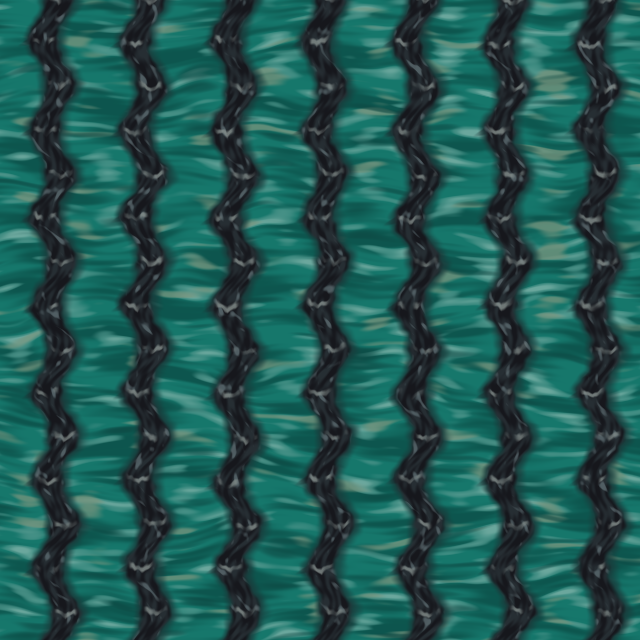
Give the GLSL for this texture, as a Shadertoy shader.

```glsl
const float TAU = 6.2831853;

vec2 gradientAt(vec2 cell) {
    vec3 h = fract(cell.xyx * vec3(0.1031, 0.1030, 0.0973));
    h += dot(h, h.yzx + 33.33);
    float angle = TAU * fract((h.x + h.y) * h.z);
    return vec2(cos(angle), sin(angle));
}

// Gradient noise, roughly -0.7 to 0.7
float noise(vec2 p) {
    vec2 i = floor(p), f = p - i;
    vec2 w = f * f * f * (f * (f * 6.0 - 15.0) + 10.0);
    vec2 e = vec2(0.0, 1.0);
    float low = mix(dot(gradientAt(i), f), dot(gradientAt(i + e.yx), f - e.yx), w.x);
    float high = mix(dot(gradientAt(i + e), f - e), dot(gradientAt(i + 1.0), f - 1.0), w.x);
    return mix(low, high, w.y);
}

// Flat glossy tapes running across the gap between two strands
vec3 tapeColor(vec2 p, float column) {
    float gap = floor(column), across = column - gap - 0.5;
    vec2 seed = vec2(gap * 17.0, gap * 31.0) + 50.0;

    // Tapes bow and fan out where the stitches gather them
    p.y += 0.08 * across * across * noise(vec2(gap * 5.3, p.y * 11.0) + 20.0);
    p.y += 0.06 * across * noise(vec2(gap * 3.7, p.y * 9.0) + 70.0);
    p.y += 0.012 * noise(p * vec2(11.0, 9.0) + seed);

    float broad = noise(p * vec2(7.0, 28.0) + seed);
    float fine = noise(p * vec2(10.0, 105.0) + seed.yx);
    float glint = noise(p * vec2(15.0, 50.0) + seed + 9.0);
    vec3 color = mix(vec3(0.05, 0.335, 0.305), vec3(0.085, 0.465, 0.42),
                     smoothstep(-0.4, 0.2, broad + 0.5 * fine));

    // Soft sheen, streaked along the tape
    float sheen = glint + 0.45 * fine + 0.2 * broad;
    color = mix(color, vec3(0.30, 0.58, 0.54), 0.8 * smoothstep(0.08, 0.36, sheen));
    color = mix(color, vec3(0.46, 0.68, 0.64), 0.8 * smoothstep(0.32, 0.62, sheen));

    // Occasional pale, faded tapes
    float faded = noise(p * vec2(11.0, 36.0) + seed.yx + 40.0);
    color = mix(color, vec3(0.47, 0.58, 0.49), 0.75 * smoothstep(0.24, 0.5, faded + 0.3 * fine));

    // Thin dark creases
    float crease = noise(p * vec2(8.0, 55.0) + seed + 23.0);
    return mix(color, vec3(0.05, 0.28, 0.26), 0.6 * smoothstep(0.22, 0.5, crease));
}

// Dark yarn, d is the distance from its axis, knot the offset from a stitch
vec3 yarnColor(float d, float along, float knot, float id) {
    vec2 seed = vec2(id * 13.0, id * 29.0) + 80.0;
    float filament = noise(vec2(d * 115.0 + along * 25.0, along * 42.0) + seed);
    float sheen = noise(vec2(d * 90.0 - along * 30.0, along * 52.0) + seed.yx);
    vec3 color = mix(vec3(0.085, 0.09, 0.11), vec3(0.15, 0.18, 0.20),
                     smoothstep(-0.35, 0.4, filament));
    color = mix(color, vec3(0.37, 0.43, 0.45), 0.75 * smoothstep(0.18, 0.55, sheen + 0.3 * filament));

    // Pale V-shaped loop at each stitch, unevenly lit
    float loopLine = abs(knot + 0.45 * abs(d) - 0.004 + 0.006 * filament);
    float lit = smoothstep(-0.4, 0.3, noise(vec2(d * 60.0, along * 22.0) + seed + 7.0));
    float stitch = (1.0 - smoothstep(0.001, 0.006, loopLine)) * (1.0 - smoothstep(0.012, 0.021, abs(d)));
    return mix(color, vec3(0.52, 0.56, 0.55), 0.8 * stitch * lit);
}

void mainImage(out vec4 fragColor, in vec2 fragCoord) {
    vec2 p = fragCoord / iResolution.xy;
    p.y = 1.0 - p.y;
    float soft = 1.0 / iResolution.y;

    // Seven zigzag strands, each with a slightly uneven rhythm
    float column = (p.x - 0.080 - 0.010 * p.y) / 0.142;
    float id = round(column);
    float phase = (p.y - 0.066) / 0.137 + 0.08 * noise(vec2(id * 7.3 + 30.0, p.y * 5.0));
    float swing = cos(TAU * phase);
    float zigzag = -0.0125 * swing * (1.15 - 0.15 * swing * swing);
    float d = (column - id) * 0.142 - zigzag
            + 0.005 * noise(vec2(id * 4.1 + 60.0, p.y * 13.0));
    float knot = (phase - round(phase * 2.0) * 0.5) * 0.137;
    float leftKnot = (phase - round(phase)) * 0.137;

    // Frayed outline, a little wider at the stitches
    float halfWidth = 0.0203 + 0.0025 * cos(2.0 * TAU * phase)
                    + 0.006 * noise(vec2(p.x * 45.0, p.y * 65.0) + 15.0);
    float edge = abs(d) - halfWidth;

    vec3 color = tapeColor(p, column);

    // Shadow around the yarn, deeper on its right side
    float reach = d > 0.0 ? 0.020 : 0.014;
    float shadow = 1.0 - smoothstep(-0.001, reach, edge);
    color = mix(color, vec3(0.10, 0.23, 0.23), 0.92 * shadow);

    // Loose thread pulled out at each left-hand stitch
    float pull = clamp((-d - 0.018) / 0.024, 0.0, 1.0);
    float thread = abs(leftKnot - 0.010 * pull) - 0.005 * (1.0 - pull);
    float barb = (1.0 - smoothstep(-0.001, 0.003, thread)) * step(d, 0.0) * (1.0 - pull);
    color = mix(color, vec3(0.10, 0.18, 0.19), 0.85 * barb);

    float yarn = 1.0 - smoothstep(-0.003 - soft, 0.003 + soft, edge);
    color = mix(color, yarnColor(d, p.y, knot, id), yarn);
    fragColor = vec4(color, 1.0);
}
```
